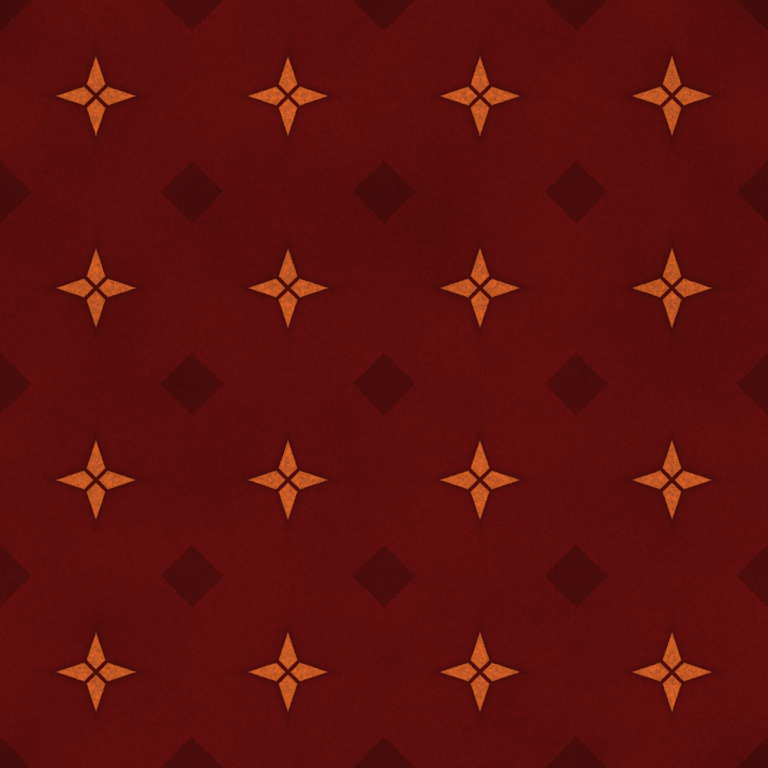
Give the GLSL for this pattern, as a three.js fragment shader.

```glsl
varying vec2 vUv;

const float REPEATS = 4.0;
const vec3 GROUND = vec3(0.358, 0.053, 0.048);
const vec3 DIAMOND = vec3(0.282, 0.046, 0.042);
const vec3 STAR = vec3(0.765, 0.342, 0.140);

float hash(vec2 p) {
  vec3 q = fract(vec3(p.xyx) * 0.1031);
  q += dot(q, q.yzx + 33.33);
  return fract((q.x + q.y) * q.z);
}

// Value noise on a lattice that wraps after a whole number of cells
float wrapNoise(vec2 uv, float period) {
  vec2 p = uv * period;
  vec2 cell = floor(p);
  vec2 f = fract(p);
  f = f * f * (3.0 - 2.0 * f);
  vec2 a = mod(cell, period);
  vec2 b = mod(cell + 1.0, period);
  float low = mix(hash(a), hash(vec2(b.x, a.y)), f.x);
  float high = mix(hash(vec2(a.x, b.y)), hash(b), f.x);
  return mix(low, high, f.y);
}

// Layered noise centred on zero
float mottle(vec2 uv, float period) {
  float sum = 0.0;
  float weight = 0.5;
  for (int i = 0; i < 4; i++) {
    sum += weight * (wrapNoise(uv, period) - 0.5);
    period *= 2.0;
    weight *= 0.55;
  }
  return sum;
}

float diamondDistance(vec2 p, float radius) {
  return (abs(p.x) + abs(p.y) - radius) * 0.7071;
}

// Four-pointed star: tip on the axes, waist on the diagonals
float starDistance(vec2 p, float tip, float waist) {
  vec2 q = abs(p);
  q = vec2(max(q.x, q.y), min(q.x, q.y));
  vec2 normal = normalize(vec2(waist, tip - waist));
  return dot(q - vec2(tip, 0.0), normal);
}

// Distance to the nearer diagonal through the centre
float diagonalDistance(vec2 p) {
  return abs(abs(p.x) - abs(p.y)) * 0.7071;
}

float coverage(float distance, float softness) {
  return 1.0 - smoothstep(-softness, softness, distance);
}

void main() {
  vec2 grid = vUv * REPEATS;
  vec2 starPoint = fract(grid) - 0.5;
  vec2 diamondPoint = fract(grid + 0.5) - 0.5;

  // Fibre grain and broad wear
  float grain = 0.6 * wrapNoise(vUv, 512.0) + 0.4 * wrapNoise(vUv, 307.0) - 0.5;
  float wear = mottle(vUv, 7.0);

  // Ground with dark diamonds at the cell corners
  float diamond = diamondDistance(diamondPoint, 0.163) + grain * 0.004;
  vec3 color = mix(GROUND, DIAMOND, coverage(diamond, 0.005));
  color *= 1.0 + 0.20 * wear + 0.20 * grain;

  // Star split into four kites, with a soft shadow around them
  float outline = starDistance(starPoint, 0.208, 0.052);
  float kites = max(outline, 0.0095 - diagonalDistance(starPoint));
  float shadow = exp(-max(kites, 0.0) * 70.0);
  color *= 1.0 - 0.28 * shadow;

  vec3 thread = STAR * (1.0 + 0.12 * wear + 0.38 * grain);
  color = mix(color, thread, coverage(kites + grain * 0.006, 0.005));

  gl_FragColor = vec4(color, 1.0);
}
```
